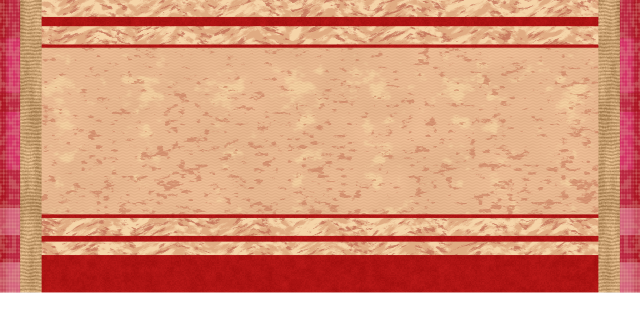
A Shadertoy shader for this texture:

```glsl
// A woven peach cloth with red stripes, brocade bands and plaid selvages.

float hash(vec2 p) {
    vec3 q = fract(p.xyx * vec3(0.1031, 0.1030, 0.0973));
    q += dot(q, q.yzx + 33.33);
    return fract((q.x + q.y) * q.z);
}

float noise(vec2 p) {
    vec2 cell = floor(p), f = fract(p);
    f = f * f * (3.0 - 2.0 * f);
    return mix(mix(hash(cell), hash(cell + vec2(1, 0)), f.x),
               mix(hash(cell + vec2(0, 1)), hash(cell + vec2(1, 1)), f.x), f.y);
}

float fbm(vec2 p) {
    float sum = 0.0, gain = 0.53;
    for (int i = 0; i < 4; i++) {
        sum += gain * noise(p);
        p = p * 2.03 + 17.0;
        gain *= 0.5;
    }
    return sum;
}

// Soft-edged interval from a to b
float span(float a, float b, float v) {
    float aa = 0.6 / iResolution.y;
    return smoothstep(-aa, aa, v - a) * smoothstep(-aa, aa, b - v);
}

// Columns of ragged cream motifs
float motifs(vec2 p) {
    float s = p.x - 0.21 - 0.122 * step(1.49, p.x);
    float column = round(s / 0.244);
    float blob = 0.0;
    for (int i = 0; i < 4; i++) {
        float row = float(i);
        float jitter = hash(vec2(column + 9.0, row + 3.0)) - 0.5;
        vec2 d = vec2(s - column * 0.244 - 0.025 * jitter,
                      p.y - 0.285 - 0.108 * row + 0.004 * row * row);
        d /= i == 0 ? vec2(0.062, 0.055) : vec2(0.038, 0.034);
        blob += (0.9 + 0.3 * jitter) * exp(-dot(d, d));
    }
    blob += 0.22 * exp(-pow((p.y - 0.22) / 0.07, 2.0));
    blob += 0.3 * smoothstep(0.61, 0.67, p.y);
    return smoothstep(0.32, 0.75, blob * 0.65 + 1.5 * (fbm(p * vec2(28, 40)) - 0.5));
}

vec3 field(vec2 p) {
    vec3 c = vec3(0.905, 0.715, 0.56);
    c += 0.05 * (fbm(p * vec2(9, 12)) - 0.5);
    c = mix(c, vec3(0.95, 0.82, 0.63), 0.75 * motifs(p));

    // Rust flecks, denser between the columns and low down
    float between = 0.5 - 0.5 * cos(6.283 * (p.x - 0.21) / 0.244);
    float fleck = fbm(p * vec2(42, 85) + 31.0);
    float density = 0.05 * between + 0.07 * smoothstep(0.3, 0.66, p.y);
    c = mix(c, vec3(0.79, 0.49, 0.37), 0.65 * smoothstep(0.66, 0.82, fleck + density));

    // Wavy weft ribs
    float wave = p.y * 110.0 + 0.25 * sin(p.x * 250.0);
    return c + 0.018 * sin(6.283 * wave);
}

vec3 brocade(vec2 p) {
    float fold = abs(fract(p.x / 0.244 + 0.25) - 0.5) * 0.244;
    vec2 slant = vec2(p.x + 0.5 * p.y, p.y - 0.35 * fold);
    float light = fbm(slant * vec2(38, 65));
    float dark = fbm(slant * vec2(45, 105) + 51.0);
    vec3 c = mix(vec3(0.88, 0.67, 0.51), vec3(0.96, 0.83, 0.66), smoothstep(0.35, 0.65, light));
    return mix(c, vec3(0.75, 0.41, 0.32), 0.75 * smoothstep(0.53, 0.78, dark));
}

vec3 redCloth(vec2 p) {
    float grain = fbm(p * 45.0) - 0.5 + 0.5 * (hash(floor(p * 256.0)) - 0.5);
    return vec3(0.68, 0.075, 0.075) + grain * vec3(0.09, 0.04, 0.04);
}

// Ribbed tan strip; e is the distance from the nearer side
vec3 tanStrip(vec2 p, float e) {
    float rib = sin(6.283 * (p.y * 92.0 + 0.6 * noise(vec2(e * 45.0, p.y * 20.0))));
    float tone = 0.12 * (noise(vec2(e * 60.0, p.y * 14.0)) - 0.5);
    tone += 0.08 * (hash(floor(p * 256.0)) - 0.5);
    return vec3(0.78, 0.62, 0.44) + tone + 0.075 * rib;
}

// Red and pink plaid at the outer sides
vec3 plaid(vec2 p, float e) {
    float pink = span(0.12, 0.29, p.y) + span(0.35, 0.53, p.y);
    float pale = span(0.65, 0.735, p.y) + span(0.82, 0.914, p.y);
    float inner = smoothstep(0.012, 0.032, e);
    vec3 c = mix(vec3(0.68, 0.10, 0.15), vec3(0.74, 0.17, 0.27), inner);
    c = mix(c, vec3(0.85, 0.22, 0.43), pink * (0.2 + 0.7 * inner));
    c = mix(c, vec3(0.86, 0.46, 0.55), pale * (0.6 + 0.25 * inner));
    float threads = sin(e * 680.0) * 0.5 + sin(p.y * 560.0) * 0.5;
    float wear = noise(vec2(e * 90.0, p.y * 65.0));
    c = mix(c, vec3(0.83, 0.58, 0.52), 0.38 * smoothstep(0.25, 0.9, wear + 0.25 * threads));
    return c + 0.035 * threads;
}

void mainImage(out vec4 fragColor, in vec2 fragCoord) {
    // Unit is the canvas height; y runs downward from the top
    vec2 p = fragCoord / iResolution.y;
    p.y = 1.0 - p.y;
    float width = iResolution.x / iResolution.y;
    float e = min(p.x, width - p.x);

    // Field, bands and stripes
    vec3 color = mix(brocade(p), field(p), span(0.143, 0.675, p.y));
    float red = span(0.053, 0.082, p.y) + span(0.139, 0.149, p.y)
              + span(0.670, 0.681, p.y) + span(0.737, 0.755, p.y)
              + span(0.797, 1.1, p.y);
    color = mix(color, redCloth(p), min(red, 1.0));

    // Side strips
    color = mix(color, tanStrip(p, e), span(-1.0, 0.130, e));
    color = mix(color, plaid(p, e), span(-1.0, 0.063, e));

    // White margin beneath the cloth
    color = mix(color, vec3(1.0), span(0.914, 2.0, p.y));
    fragColor = vec4(clamp(color, 0.0, 1.0), 1.0);
}
```
